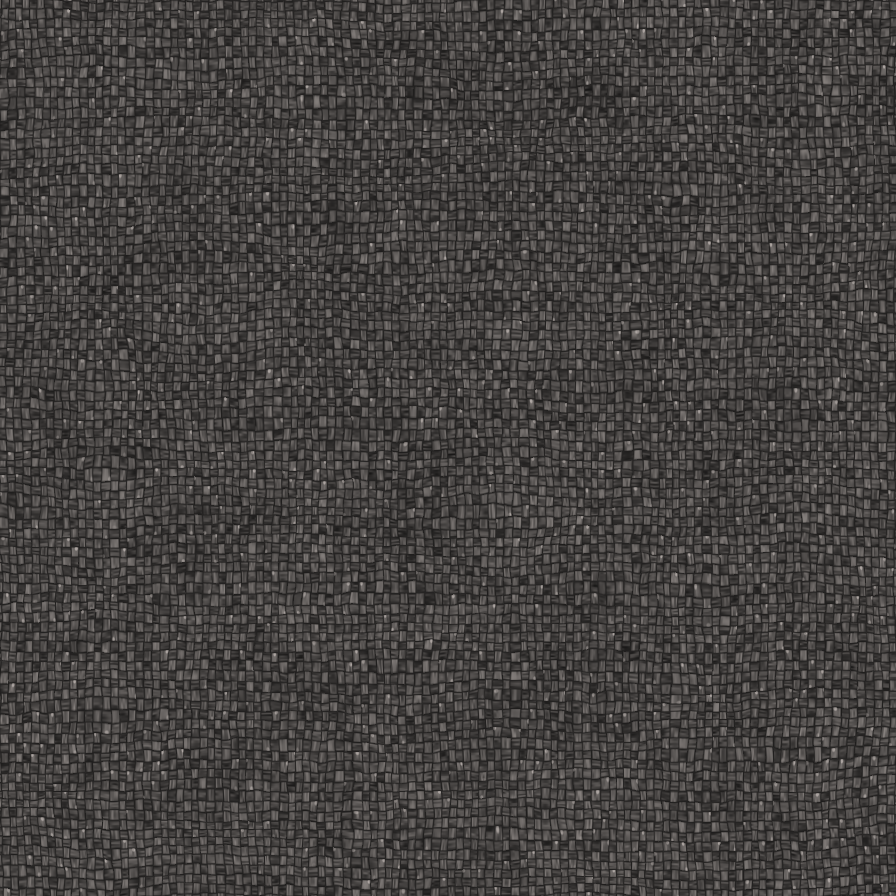
Write a three.js fragment shader that draws this texture.

```glsl
varying vec2 vUv;

float hash(vec2 p) {
  p = fract(p * vec2(0.1031, 0.1137));
  p += dot(p, p.yx + 33.33);
  return fract((p.x + p.y) * p.x * 17.3);
}

float noise(vec2 p) {
  vec2 cell = floor(p);
  vec2 f = fract(p);
  f = f * f * (3.0 - 2.0 * f);
  return mix(mix(hash(cell), hash(cell + vec2(1.0, 0.0)), f.x),
             mix(hash(cell + vec2(0.0, 1.0)), hash(cell + 1.0), f.x), f.y);
}

void main() {
  // Slightly wandering warp and weft threads
  vec2 p = vUv * vec2(112.0, 92.0);
  vec2 drift = vec2(noise(vUv * vec2(22.0, 9.0)), noise(vUv * vec2(9.0, 22.0) + 40.0)) - 0.5;
  vec2 jitter = vec2(noise(p * vec2(0.8, 0.5) + 70.0), noise(p * vec2(0.5, 0.8) + 130.0)) - 0.5;
  p += drift * 0.9 + jitter * 0.35;

  // Plain weave: alternate cells show the warp or the weft on top
  vec2 cell = floor(p);
  vec2 local = fract(p) - 0.5;
  bool warpOnTop = mod(cell.x + cell.y, 2.0) < 0.5;
  vec2 q = warpOnTop ? local : local.yx;
  float cellRandom = hash(cell + 7.0);

  // Rounded float, x across the thread and y along it
  float halfWidth = 0.47 + 0.06 * cellRandom;
  float across = 1.0 - smoothstep(halfWidth - 0.22, halfWidth, abs(q.x));
  float along = 1.0 - smoothstep(0.34, 0.58, abs(q.y));
  float cover = across * along;

  // Fine fibres follow each thread
  vec2 fibreScale = warpOnTop ? vec2(5.0, 1.3) : vec2(1.3, 5.0);
  float fibre = noise(p * fibreScale + 210.0) - 0.5;

  // Uneven yarn tone and broad mottling
  float yarn = warpOnTop ? hash(vec2(cell.x, 311.0)) : hash(vec2(523.0, cell.y));
  float mottling = noise(vUv * vec2(14.0, 18.0) + 90.0) - 0.5;
  float threadTone = warpOnTop ? 0.355 : 0.265;
  threadTone += 0.22 * fibre + 0.08 * (cellRandom - 0.5);
  threadTone += 0.04 * (yarn - 0.5) + 0.04 * mottling;
  float gapTone = 0.14 + 0.05 * fibre;
  float tone = mix(gapTone, threadTone, cover);

  // Occasional bright strands near the ends of warp floats
  float glintRandom = hash(cell + 619.0);
  vec2 glintCentre = vec2(cellRandom - 0.5, glintRandom > 0.88 ? 0.36 : -0.36);
  float glint = 1.0 - smoothstep(0.08, 0.26, length((q - glintCentre) * vec2(1.0, 0.8)));
  tone += warpOnTop ? 0.24 * glint * smoothstep(0.72, 0.92, glintRandom) : 0.0;

  vec3 charcoalTint = vec3(1.02, 0.977, 0.955);
  gl_FragColor = vec4(charcoalTint * clamp(tone, 0.08, 0.66), 1.0);
}
```
